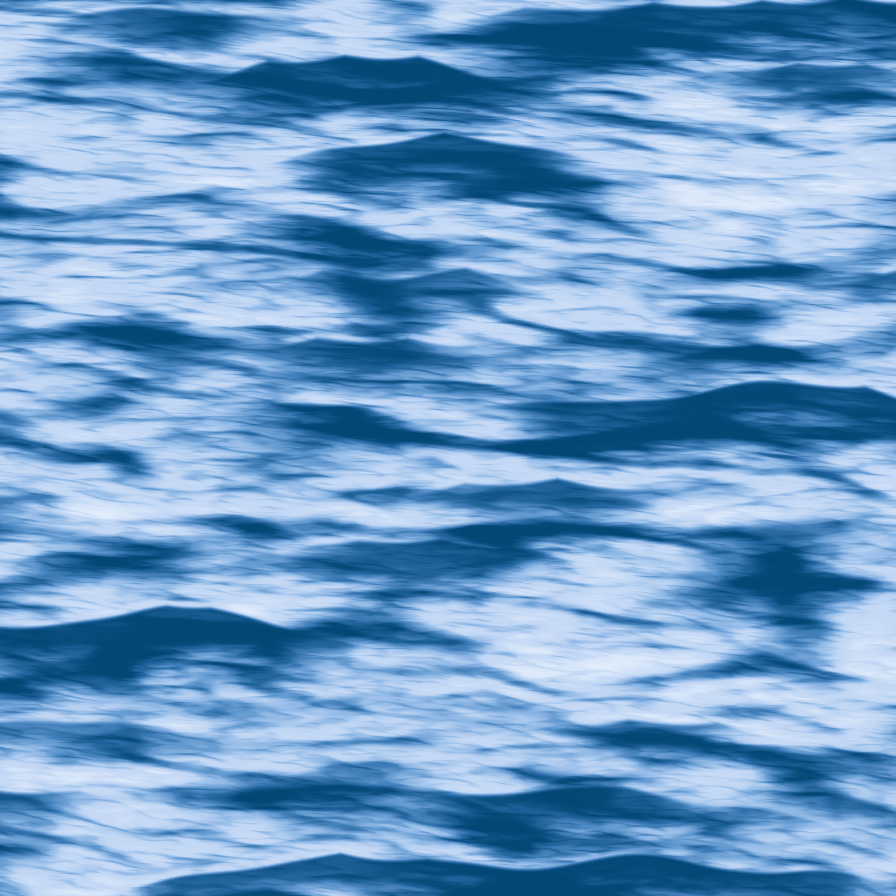
Give the GLSL for this texture, as a three.js fragment shader.

```glsl
// Wind-rippled blue sea: dark swell faces with crisp crests among pale, stretched ripples.
varying vec2 vUv;

float hash(vec2 p) {
  return fract(sin(dot(p, vec2(127.1, 311.7))) * 43758.5453);
}

// Slope of one lattice corner, as seen from offset f
float corner(vec2 cell, vec2 f) {
  float angle = 6.2832 * hash(cell);
  return dot(vec2(cos(angle), sin(angle)), f);
}

// Gradient noise, roughly -0.6 to 0.6
float noise(vec2 p) {
  vec2 i = floor(p);
  vec2 f = p - i;
  vec2 u = f * f * f * (f * (f * 6.0 - 15.0) + 10.0);
  vec2 e = vec2(1.0, 0.0);
  float low = mix(corner(i, f), corner(i + e, f - e), u.x);
  float high = mix(corner(i + e.yx, f - e.yx), corner(i + 1.0, f - 1.0), u.x);
  return mix(low, high, u.y);
}

// Flat wavelets, steepened on their upper side and crossing at slight angles
float ripples(vec2 p) {
  vec2 q = p * vec2(4.2, 17.0);
  float sum = 0.0;
  float amp = 1.0;
  float slant = 0.8;
  for (int i = 0; i < 5; i++) {
    float n = noise(q);
    n = noise(q + vec2(0.4, 1.1) * n);
    sum += amp * (n + 0.6 * (0.16 - abs(n)));
    q = vec2(1.7 * q.x, 1.9 * q.y + slant * q.x) + 13.7;
    slant = -slant;
    amp *= 0.62;
  }
  return sum;
}

// Shaded swell faces (x) and the bright rims over their crests (y)
vec2 swells(vec2 p, float ripple) {
  vec2 swell = vec2(0.0);
  for (int i = 0; i < 14; i++) {
    float row = float(i);
    float lift = noise(vec2(p.x * 2.3 + row * 17.3, row * 3.7 + 0.5));
    float peaks = abs(noise(vec2(p.x * 6.0 + row * 9.1, row * 5.3 + 0.4)));
    float strength = smoothstep(-0.03, 0.28, lift);
    float base = (row + 0.6 * hash(vec2(row, 4.0))) / 13.5;
    float crest = base + 0.07 * lift - 0.035 * peaks + 0.004 * ripple;
    float below = crest - p.y;
    float depth = max(below, 0.0) / (0.018 + 0.045 * strength) + 0.5 * ripple;
    float face = strength * smoothstep(-0.003, 0.004, below) * (1.0 - smoothstep(0.3, 1.6, depth));
    float rim = strength * exp(-abs(below + 0.006) / 0.006);
    swell = max(swell, vec2(face, rim));
  }
  return swell;
}

// Water colour from shadow (0) to sky glare (1)
vec3 waterColor(float t) {
  vec3 c = mix(vec3(0.01, 0.28, 0.46), vec3(0.12, 0.38, 0.60), smoothstep(0.04, 0.19, t));
  c = mix(c, vec3(0.25, 0.49, 0.72), smoothstep(0.17, 0.36, t));
  c = mix(c, vec3(0.40, 0.61, 0.82), smoothstep(0.34, 0.55, t));
  c = mix(c, vec3(0.59, 0.74, 0.91), smoothstep(0.53, 0.75, t));
  c = mix(c, vec3(0.77, 0.85, 0.96), smoothstep(0.72, 0.90, t));
  return mix(c, vec3(0.90, 0.94, 0.99), smoothstep(0.90, 1.0, t));
}

void main() {
  // Ripples tighten slightly toward the far edge
  vec2 p = vec2(vUv.x, vUv.y * (0.9 + 0.2 * vUv.y));
  p.y += 0.012 * noise(vUv * vec2(3.0, 6.0));
  float ripple = ripples(p);
  vec2 swell = swells(vUv, ripple);

  // Broad patches of glare, then ripples calmed within the swell faces
  float patches = noise(vUv * vec2(1.8, 6.0) + 31.0);
  float light = 0.5 + 1.6 * patches + 5.2 * ripple * (1.0 - 0.55 * swell.x);
  light += 0.7 * swell.y * (1.0 - swell.x) - 3.1 * swell.x;
  float tone = 1.0 / (1.0 + exp(-light));

  gl_FragColor = vec4(waterColor(tone), 1.0);
}
```
